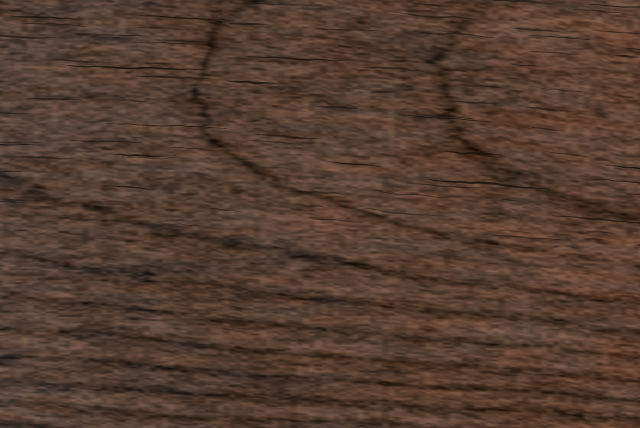
A WebGL 2 fragment shader for this texture:

```glsl
#version 300 es
precision highp float;

uniform vec2 u_resolution;
out vec4 fragColor;

float hash(vec2 p) {
    vec3 q = fract(p.xyx * 0.1031);
    q += dot(q, q.yzx + 33.33);
    return fract((q.x + q.y) * q.z);
}

float noise(vec2 p) {
    vec2 cell = floor(p);
    vec2 f = fract(p);
    f = f * f * (3.0 - 2.0 * f);
    float low = mix(hash(cell), hash(cell + vec2(1, 0)), f.x);
    float high = mix(hash(cell + vec2(0, 1)), hash(cell + vec2(1, 1)), f.x);
    return mix(low, high, f.y);
}

// Noise centred on zero
float grain(vec2 p) {
    return noise(p) - 0.5;
}

// Darkness of nested growth arches that open to the right
float growthRings(vec2 p, float axis) {
    p.y += 0.016 * grain(p * vec2(4.0, 5.0)) + 0.006 * grain(p * vec2(17.0, 20.0));
    p.x += 0.045 * grain(p * vec2(5.0, 60.0)) + 0.04 * grain(p * vec2(2.0, 12.0));
    float below = axis - p.y;
    float rise = abs(below) + 0.0001;
    float bend = below < 0.0 ? 17.0 : 9.5;
    float depth = 1.04 - p.x + bend * pow(rise, 2.78);
    float index = depth * (1.75 - 0.057 * depth);

    // Convert the ring index to an approximate distance on the canvas
    float slope = 2.78 * bend * pow(rise, 1.78);
    float id = round(index);
    float dist = (index - id) / ((1.75 - 0.114 * depth) * sqrt(1.0 + slope * slope));
    float width = mix(0.006, 0.011, hash(vec2(id + 20.0, 3.0)));
    width *= mix(1.6, 0.9, smoothstep(0.1, 0.45, rise));

    float core = exp(-dist * dist / (width * width));
    float halo = exp(-abs(dist) / (width * (dist > 0.0 ? 3.5 : 1.5)));
    float broken = 0.5 + 0.8 * noise(p * vec2(9.0, 70.0));
    float strength = mix(0.65, 1.0, hash(vec2(id + 41.0, 8.0)));
    return strength * (0.5 * core * broken + 0.3 * halo);
}

// Tapered hairline splits, at most one in each staggered cell
float cracks(vec2 p, vec2 size, float seed, float pixel) {
    p.y += 0.006 * grain(p * vec2(14.0, 9.0)) + 0.003 * grain(p * vec2(50.0, 20.0));
    float row = floor(p.y / size.y);
    float along = p.x / size.x + hash(vec2(row + 9.0, seed));
    vec2 id = vec2(floor(along), row) + seed;
    float halfLength = mix(0.12, 0.47, hash(id + 3.1));
    float centre = mix(halfLength, 1.0 - halfLength, hash(id + 7.7));
    float offset = (fract(along) - centre) / halfLength;
    float taper = max(1.0 - offset * offset, 0.0);
    float height = mix(0.15, 0.85, hash(id + 13.3));
    float dist = abs(fract(p.y / size.y) - height) * size.y;
    float width = mix(0.0008, 0.0026, hash(id + 19.9)) * taper;
    float present = step(0.3, hash(id + 27.1));
    return present * smoothstep(0.0, 0.25, taper) * clamp((width - dist) / pixel + 0.5, 0.0, 1.0);
}

// Fine fibres, from long bands to short threads
float fibres(vec2 q) {
    float tone = 0.24 * grain(q * vec2(3.0, 28.0));
    tone += 0.36 * grain(q * vec2(13.0, 85.0));
    tone += 0.52 * grain(q * vec2(32.0, 145.0) + 17.0);
    tone += 0.60 * grain(q * vec2(70.0, 215.0) + 51.0);
    return tone;
}

vec3 woodColor(float tone, float warmth) {
    vec3 dark = vec3(0.195, 0.137, 0.100);
    vec3 light = vec3(0.420, 0.308, 0.250);
    vec3 color = dark + (light - dark) * clamp(tone, -0.5, 1.35);
    return color + warmth * vec3(0.022, -0.004, -0.020);
}

void main() {
    vec2 p = gl_FragCoord.xy / u_resolution.y;
    float pixel = 1.0 / u_resolution.y;

    // Fibre direction falls gently to the right, with a slight ripple
    float fall = 0.03 * p.x + 0.022 * p.x * p.x;
    float ripple = 0.014 * grain(p * vec2(3.0, 4.0)) + 0.005 * grain(p * vec2(28.0, 14.0));
    vec2 q = vec2(p.x, p.y + fall + ripple);

    float tone = 0.73 + fibres(q);
    tone += 0.20 * grain(p * vec2(2.5, 3.0) + 5.0);
    tone += 0.12 * grain(p * vec2(14.0, 5.0) + 31.0);

    // Open pores and rings
    tone -= 0.32 * smoothstep(0.70, 0.92, noise(q * vec2(20.0, 130.0) + 73.0));
    tone -= 0.95 * growthRings(p, 0.825);

    // Splits gather in the upper part
    vec2 flow = vec2(p.x, p.y + fall);
    float split = max(cracks(flow, vec2(0.40, 0.068), 2.0, pixel),
                      0.7 * cracks(flow, vec2(0.23, 0.047), 37.0, pixel));
    split *= smoothstep(0.38, 0.62, p.y + 0.06 * p.x);

    float warmth = 0.9 * (p.x - 0.75) + 1.6 * grain(q * vec2(9.0, 45.0) + 90.0);
    vec3 color = woodColor(tone, warmth);
    color = mix(color, vec3(0.095, 0.068, 0.050), 0.85 * split);
    fragColor = vec4(color, 1.0);
}
```
